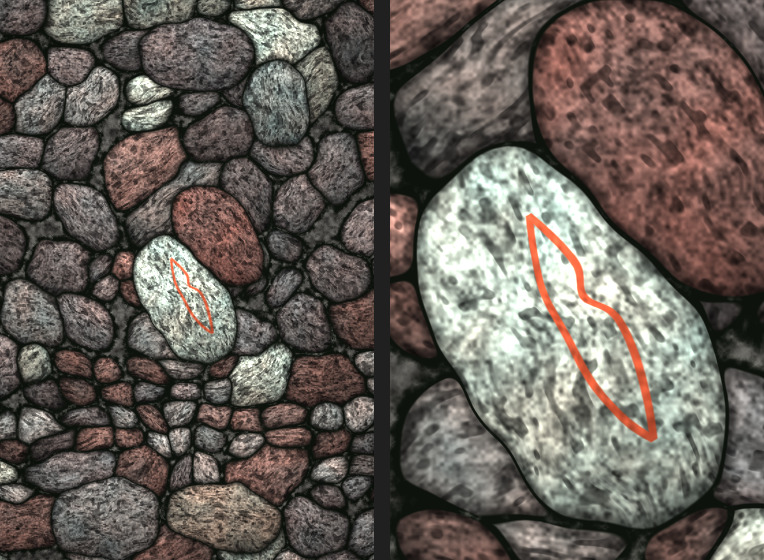
Left: the whole. Right: its middle third, enlarged.
Give the GLSL for this texture, as a Shadertoy shader.

```glsl
struct Stone {
    float nearest, second;
    vec2 grain, slope;
    vec3 tint;
};

vec3 hash3(vec2 p) {
    vec3 q = fract(p.xyx * vec3(0.1031, 0.1030, 0.0973));
    q += dot(q, q.yxz + 33.33);
    return fract((q.xxy + q.yzz) * q.zyx);
}

float noise(vec2 p) {
    vec2 i = floor(p), f = fract(p);
    f *= f * (3.0 - 2.0 * f);
    return mix(mix(hash3(i).x, hash3(i + vec2(1, 0)).x, f.x),
               mix(hash3(i + vec2(0, 1)).x, hash3(i + 1.0).x, f.x), f.y);
}

float fbm(vec2 p) {
    float sum = 0.0, amplitude = 0.53;
    for (int i = 0; i < 4; i++) {
        sum += amplitude * noise(p);
        p = p * 2.03 + 17.3;
        amplitude *= 0.5;
    }
    return sum;
}

mat2 turn(float a) { return mat2(cos(a), sin(a), -sin(a), cos(a)); }

float smoothMax(float a, float b, float k) {
    float h = max(k - abs(a - b), 0.0) / k;
    return max(a, b) + h * h * k * 0.25;
}

// Keeps the closest rounded stone and the distance to its rival
void addStone(inout Stone s, vec2 p, vec2 centre, vec2 radius, float angle, vec3 tint) {
    vec2 q = (p - centre) * turn(angle), local = q / radius;
    vec2 bulge = pow(abs(local) + 1e-4, vec2(2.3));
    float d = (pow(bulge.x + bulge.y, 1.0 / 2.3) - 1.0) * min(radius.x, radius.y);
    if (d < s.nearest) {
        s = Stone(d, s.nearest, q + centre * 7.0, turn(angle) * local, tint);
    } else {
        s.second = min(s.second, d);
    }
}

float outline(Stone s) {
    return smoothMax(s.nearest, (s.nearest - s.second) * 0.5 + 0.0015, 0.011);
}

vec3 stoneTint(vec3 rnd) {
    vec3 tint = vec3(0.37, 0.35, 0.348);
    if (rnd.x > 0.36) tint = vec3(0.40, 0.315, 0.295);
    if (rnd.x > 0.60) tint = vec3(0.47, 0.46, 0.45);
    if (rnd.x > 0.90) tint = vec3(0.58, 0.60, 0.56);
    return tint * (0.75 + 0.45 * rnd.y);
}

// Staggered cells of cobbles on bent rows, some split into four small ones
Stone rubble(vec2 p) {
    Stone s = Stone(9.0, 9.0, vec2(0), vec2(0), vec3(0));
    vec2 cell = vec2(0.122, 0.096);
    for (int j = -1; j <= 1; j++)
    for (int i = -1; i <= 1; i++) {
        float row = floor(p.y / cell.y) + float(j);
        float shift = 0.5 * mod(row, 2.0);
        vec2 id = vec2(floor(p.x / cell.x - shift) + float(i), row) + 40.0;
        vec2 centre = (id - 39.5 + vec2(shift, 0)) * cell;
        vec3 rnd = hash3(id * 3.7);
        float smallBand = smoothstep(0.13, 0.18, centre.y) * smoothstep(0.42, 0.32, centre.y);
        bool isSplit = rnd.x < mix(0.14, 0.72, smallBand);
        int count = isSplit ? 4 : 1;
        float size = isSplit ? 0.5 : 1.0;
        for (int k = 0; k < count; k++) {
            vec2 corner = isSplit ? (vec2(k % 2, k / 2) - 0.5) * 0.5 : vec2(0);
            vec3 a = hash3(id * 5.3 + float(k) * 19.1);
            vec3 b = hash3(id * 2.9 + float(k) * 31.7 + 90.0);
            vec2 offset = corner + (a.xy - 0.5) * 0.46 * size;
            vec2 radius = cell * size * (vec2(0.50, 0.46) + 0.22 * b.zx);
            addStone(s, p, centre + offset * cell, radius, (a.z - 0.45) * 1.7, stoneTint(b));
        }
    }
    return s;
}

Stone boulders(vec2 p) {
    Stone s = Stone(9.0, 9.0, vec2(0), vec2(0), vec3(0));
    addStone(s, p, vec2(0.334, 0.464), vec2(0.122, 0.074), -1.05, vec3(0.66, 0.70, 0.66));
    addStone(s, p, vec2(0.388, 0.582), vec2(0.100, 0.062), -0.90, vec3(0.41, 0.30, 0.28));
    addStone(s, p, vec2(0.349, 0.901), vec2(0.103, 0.062), -0.06, vec3(0.385, 0.365, 0.365));
    addStone(s, p, vec2(0.495, 0.814), vec2(0.078, 0.054), -1.40, vec3(0.43, 0.46, 0.45));
    addStone(s, p, vec2(0.189, 0.073), vec2(0.096, 0.072), 0.10, vec3(0.41, 0.405, 0.40));
    addStone(s, p, vec2(0.397, 0.078), vec2(0.101, 0.060), -0.16, vec3(0.47, 0.43, 0.39));
    return s;
}

// Open leaf outline with a notch, painted on the pale boulder
float paintedLeaf(vec2 p) {
    vec2 q = (p - vec2(0.343, 0.471)) * turn(-1.065);
    float u = q.x / 0.076;
    float width = 0.017 * (1.0 - u * u);
    if (q.y > 0.0) width -= 0.010 * exp(-pow((u + 0.25) * 6.0, 2.0));
    float stroke = abs(abs(q.y) - width) * 0.9 - 0.0021;
    return max(stroke, abs(q.x) - 0.077);
}

void mainImage(out vec4 fragColor, in vec2 fragCoord) {
    vec2 p = fragCoord / iResolution.y;
    float pixel = 1.0 / iResolution.y;
    vec2 wobble = vec2(noise(p * 28.0), noise(p * 28.0 + 50.0)) - 0.5;
    vec2 wp = p + wobble * 0.014;
    vec2 bend = vec2(noise(p * 5.0 + 9.0), noise(p * 5.0 + 70.0)) - 0.5;

    // Boulders sit in front of the rubble
    Stone stone = rubble(wp + bend * 0.08), front = boulders(wp);
    float edge = smoothMax(outline(stone), 0.002 - front.nearest, 0.008);
    float frontEdge = outline(front);
    if (frontEdge < edge) {
        stone = front;
        edge = frontEdge;
    }

    // Mineral streaks, coarse crystals and dark pits
    float streak = fbm(stone.grain * vec2(50, 120) + 30.0);
    float speck = noise(stone.grain * vec2(210, 330) + 80.0);
    float crystal = noise(p * 410.0 + 11.0);
    float patches = fbm(stone.grain * 22.0 + 60.0);
    vec3 rock = stone.tint * (1.0 + 0.85 * (streak - 0.5) + 0.62 * (speck - 0.5) + 0.5 * (crystal - 0.5));
    rock *= mix(vec3(0.86, 0.97, 0.98), vec3(1.17, 1.03, 0.98), patches);
    rock *= 1.0 - 0.45 * smoothstep(0.6, 0.85, noise(stone.grain * vec2(120, 200)));
    float paint = smoothstep(pixel, -pixel, paintedLeaf(p + wobble * 0.005));
    rock = mix(rock, vec3(0.76, 0.29, 0.17) * (0.8 + 0.4 * speck), paint * 0.93);

    // Soft sky light from above, shaded undersides
    float light = 1.17 + 0.32 * stone.slope.y - 0.05 * stone.slope.x;
    light -= 0.14 * dot(stone.slope, stone.slope);
    rock *= max(light, 0.3) * mix(0.55, 1.0, smoothstep(0.0, 0.007, -edge));

    // Rough mortar, black in the creases
    float grit = fbm(p * 120.0);
    vec3 mortar = mix(vec3(0.05, 0.068, 0.045), vec3(0.30, 0.295, 0.28) * (0.1 + 1.6 * grit),
                      smoothstep(0.002, 0.009, edge + (grit - 0.5) * 0.012));
    vec3 color = mix(mortar, rock, smoothstep(pixel, -pixel, edge));

    vec2 fromCentre = fragCoord / iResolution.xy - 0.5;
    color *= 1.06 - 0.45 * dot(fromCentre, fromCentre);
    fragColor = vec4(max(color, vec3(0.04, 0.055, 0.04)), 1.0);
}
```
